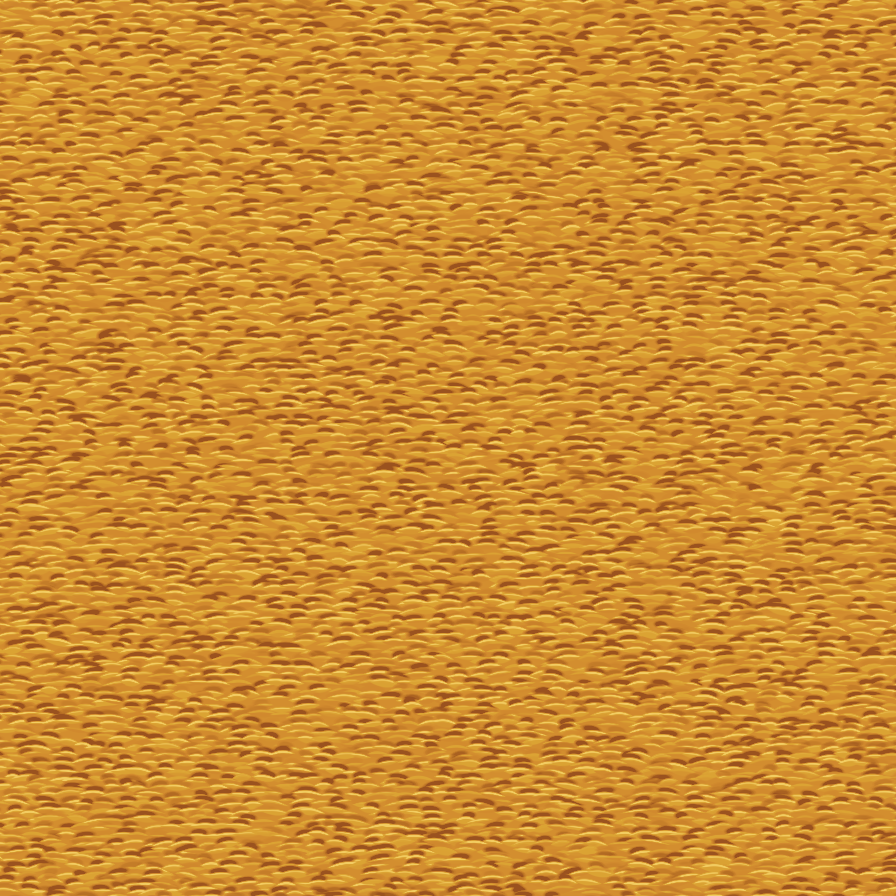
Reproduce this texture procedurally as a WebGL 1 fragment shader.

```glsl
precision highp float;

// A golden surface of small, flat, overlapping flakes in staggered rows.
// Each flake is a jittered lens with a bright upper rim, painted over the row
// above it, on which it drops a soft dark blot. Tones run over a gold ramp.

uniform vec2 u_resolution;

const vec3 UMBER = vec3(0.605, 0.32, 0.12);
const vec3 BRONZE = vec3(0.71, 0.43, 0.14);
const vec3 OCHRE = vec3(0.77, 0.49, 0.16);
const vec3 AMBER = vec3(0.82, 0.54, 0.18);
const vec3 GOLD = vec3(0.86, 0.64, 0.20);
const vec3 STRAW = vec3(0.95, 0.80, 0.38);

// Flakes across the canvas; lengths below are in these cells
const vec2 CELLS = vec2(50.0, 112.0);
const float EDGE = 0.26;
const float RIM = 0.62;
const vec2 BLOT_SIZE = vec2(0.82, 0.62);

float hash(vec2 cell) {
  vec3 p = fract(cell.xyx * 0.1031);
  p += dot(p, p.yzx + 33.33);
  return fract((p.x + p.y) * p.z);
}

float randomIn(vec2 cell, float salt, float low, float high) {
  return mix(low, high, hash(cell + salt * 17.37));
}

// Depth below the curved edge of a lens, negative outside
float lensDepth(vec2 d, vec2 halfSize) {
  float x = d.x / halfSize.x;
  return halfSize.y * (1.0 - x * x) - abs(d.y);
}

// Soft ellipse, 1 in the middle and 0 outside
float softBlot(vec2 d, vec2 halfSize) {
  vec2 e = d / halfSize;
  return smoothstep(0.0, 0.8, 1.0 - dot(e, e));
}

// Contrast of a flake; alternating cells keep the whole even
float flakeContrast(vec2 cell) {
  float checker = mod(cell.x + floor(cell.y * 0.5), 2.0);
  return smoothstep(0.15, 0.75, 0.3 * checker + 0.7 * hash(cell + 119.0));
}

// Paints one flake, with its blot behind it, over the tone so far
float paintFlake(float tone, vec2 q, vec2 cell, float stagger) {
  vec2 center = cell + vec2(stagger, 0.0);
  center += vec2(randomIn(cell, 1.0, 0.15, 0.85), randomIn(cell, 2.0, 0.18, 0.82));
  vec2 halfSize = vec2(randomIn(cell, 3.0, 0.6, 1.0), randomIn(cell, 4.0, 0.38, 0.66));
  vec2 d = q - center;
  d.y += d.x * randomIn(cell, 5.0, -0.4, 0.4);
  float contrast = flakeContrast(cell);

  // Dark blot along the upper edge
  vec2 blotCenter = vec2(randomIn(cell, 6.0, -0.3, 0.3), halfSize.y * 0.95);
  float blot = softBlot(d - blotCenter, BLOT_SIZE * vec2(halfSize.x, 1.0));
  tone = mix(tone, 0.0, blot * contrast);

  // Body and bright rim
  float depth = lensDepth(d, halfSize);
  float cover = smoothstep(0.0, EDGE, depth);
  float rim = 1.0 - smoothstep(EDGE, RIM, depth);
  rim *= smoothstep(-0.12, 0.16, d.y);
  rim *= 0.45 * contrast + randomIn(cell, 8.0, 0.2, 0.9);
  float body = randomIn(cell, 9.0, 0.42, 0.70);
  return mix(tone, mix(body, 1.0, clamp(rim, 0.0, 1.0)), cover);
}

// Rows are painted from the top down, so lower ones overlap
float flakeTone(vec2 q) {
  float tone = 0.52;
  for (int j = 1; j >= -2; j--) {
    float row = floor(q.y) + float(j);
    float stagger = 0.5 * mod(row, 2.0);
    float column = floor(q.x - stagger);
    for (int i = -1; i <= 1; i++) {
      tone = paintFlake(tone, q, vec2(column + float(i), row), stagger);
    }
  }
  return tone;
}

vec3 goldRamp(float tone) {
  vec3 color = mix(UMBER, BRONZE, smoothstep(0.04, 0.14, tone));
  color = mix(color, OCHRE, smoothstep(0.14, 0.26, tone));
  color = mix(color, AMBER, smoothstep(0.26, 0.46, tone));
  color = mix(color, GOLD, smoothstep(0.46, 0.68, tone));
  return mix(color, STRAW, smoothstep(0.72, 0.96, tone));
}

void main() {
  vec2 p = gl_FragCoord.xy / min(u_resolution.x, u_resolution.y);
  gl_FragColor = vec4(goldRamp(flakeTone(p * CELLS)), 1.0);
}
```
